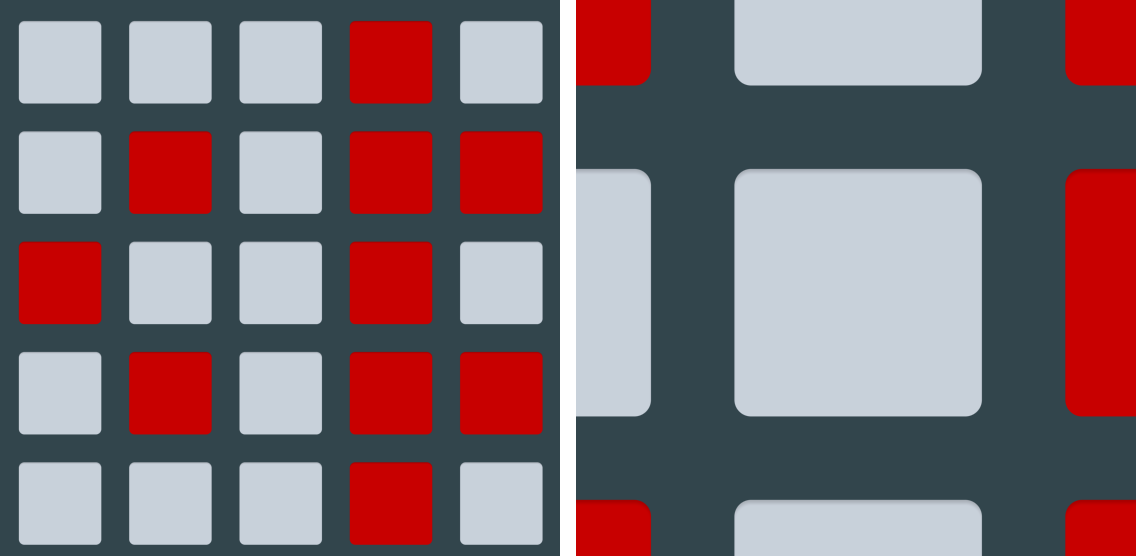
Left: the whole. Right: its middle third, enlarged.
Write a Shadertoy shader that draws this pattern.

```glsl
// A five by five grid of rounded tiles on dark slate, pale or red by a rule
// that mirrors about the middle row. Each tile is a rounded-box distance
// function, with a soft inner shadow along its upper edge.

#define PITCH 0.1984
#define HALF_SIZE 0.0742
#define CORNER 0.0100
#define GRID_CENTER vec2(0.0013, -0.0088)
#define GRID_REACH 2.0
#define SHADOW_DROP 0.0026
#define SHADOW_SOFT 0.0026
#define SHADOW_DEPTH 0.16
#define SLATE vec3(0.196, 0.269, 0.297)
#define PALE vec3(0.786, 0.818, 0.856)
#define RED vec3(0.784, 0.0, 0.0)

float roundedBox(vec2 p, float halfSize, float radius) {
    vec2 q = abs(p) - halfSize + radius;
    return length(max(q, 0.0)) + min(max(q.x, q.y), 0.0) - radius;
}

// Cell indices run from -2 to 2, counted from the middle tile.
bool isRed(ivec2 cell) {
    int rowDistance = abs(cell.y);
    bool fullColumn = cell.x == 1;
    bool sidePair = rowDistance == 1 && (cell.x == -1 || cell.x == 2);
    bool middleLeft = rowDistance == 0 && cell.x == -2;
    return fullColumn || sidePair || middleLeft;
}

void mainImage(out vec4 fragColor, in vec2 fragCoord) {
    float pixel = 1.0 / iResolution.y;
    vec2 p = (fragCoord - 0.5 * iResolution.xy) * pixel - GRID_CENTER;

    // Nearest tile and position within it
    vec2 cell = clamp(floor(p / PITCH + 0.5), -GRID_REACH, GRID_REACH);
    vec2 local = p - cell * PITCH;

    // Tile face, darkened where it leaves its own lowered outline
    vec3 face = isRed(ivec2(cell)) ? RED : PALE;
    float lowered = roundedBox(local + vec2(0.0, SHADOW_DROP), HALF_SIZE, CORNER);
    face *= 1.0 - SHADOW_DEPTH * smoothstep(-0.5 * SHADOW_SOFT, SHADOW_SOFT, lowered);

    // Antialiased edge over the background
    float edge = roundedBox(local, HALF_SIZE, CORNER);
    float coverage = 1.0 - smoothstep(-0.75 * pixel, 0.75 * pixel, edge);
    fragColor = vec4(mix(SLATE, face, coverage), 1.0);
}
```
